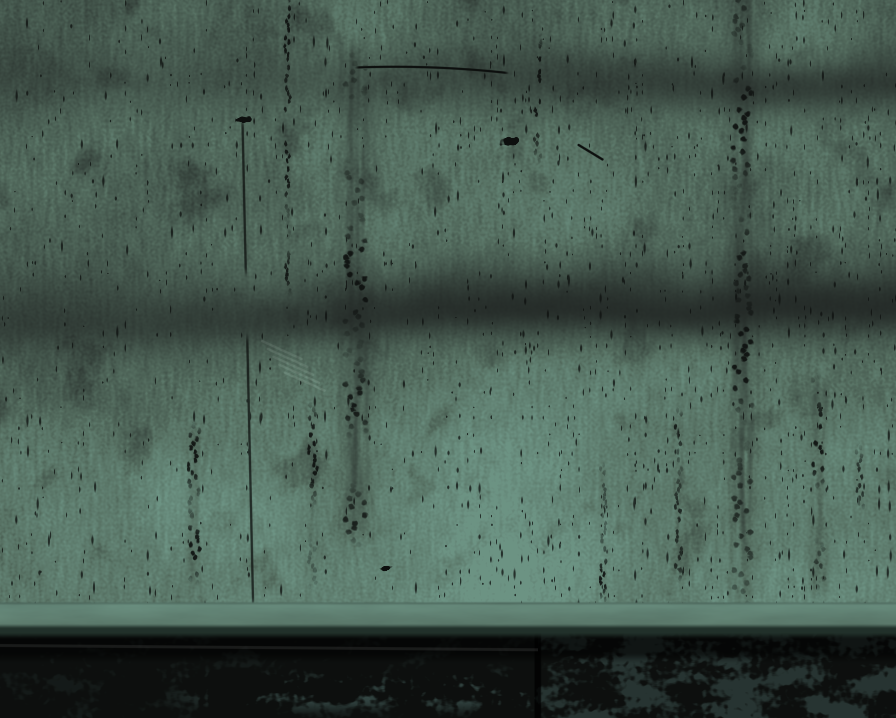
Reproduce this texture procedurally as a Shadertoy shader.

```glsl
// Weathered green metal with two soft shadow bands, a ledge and dark panels.
// Gradient noise and band profiles set the tone; cells and columns add rust.
#define SOOT vec3(0.125, 0.142, 0.135)
#define PATINA vec3(0.335, 0.435, 0.38)
#define MINT vec3(0.425, 0.575, 0.515)
#define INK vec3(0.05, 0.06, 0.055)
#define LEDGE_TOP 0.161
#define LEDGE_LOW 0.128
#define PANEL_GAP 0.749
#define MOTTLE 0.3
#define GRAIN 0.13
#define SPECKS 0.3

vec2 hash2(vec2 p) {
    vec3 q = fract(p.xyx * vec3(0.1031, 0.103, 0.0973));
    q += dot(q, q.yzx + 33.33);
    return fract((q.xx + q.yz) * q.zy);
}

float noise(vec2 p) {
    vec2 i = floor(p), f = p - i, u = f * f * (3.0 - 2.0 * f);
    float sum = 0.0;
    for (int k = 0; k < 4; k++) {
        vec2 o = vec2(k & 1, k >> 1), w = mix(1.0 - u, u, o);
        sum += w.x * w.y * dot(hash2(i + o) * 2.0 - 1.0, f - o);
    }
    return 1.4 * sum;
}

float fbm(vec2 p) {
    float sum = 0.0;
    for (float amp = 0.6; amp > 0.03; amp *= 0.5) {
        sum += amp * noise(p);
        p = mat2(1.6, 1.2, -1.2, 1.6) * p + 7.3;
    }
    return sum;
}

float span(float lo, float hi, float soft, float v) {
    return smoothstep(lo - soft, lo + soft, v) * (1.0 - smoothstep(hi - soft, hi + soft, v));
}

float ink(float d, float r, float soft) { return 1.0 - smoothstep(r, r + soft, d); }

float stroke(vec2 p, vec2 a, vec2 d, float px) {
    return ink(length(p - a - d * clamp(dot(p - a, d) / dot(d, d), 0.0, 1.0)), 0.0006, px);
}

// Small upright flecks in vertical runs
float specks(vec2 p) {
    float sum = 0.0;
    for (float i = 0.0; i < 3.0; i++) {
        vec2 g = p * vec2(65, 42) * (1.0 + 0.45 * i) + 19.0 * i;
        vec2 id = floor(g), k = hash2(id + 91.0);
        float gate = smoothstep(-0.15, 0.4, noise(id * vec2(0.43, 0.11)));
        gate *= SPECKS * mix(0.6, 1.2, smoothstep(0.3, 1.0, p.x));
        vec2 d = (g - id - 0.35 - 0.3 * hash2(id)) / vec2(0.11, 0.1 + 0.25 * k.x);
        sum += step(1.0 - gate, k.y) * ink(length(d), 0.4, 1.0);
    }
    return min(sum, 1.0);
}

// Rust columns (x, bottom, top, half width): stain and dots
vec2 rust(vec2 p) {
    vec4 cols[10] = vec4[10](
        vec4(1.034, 0.16, 1.02, 0.02), vec4(0.495, 0.25, 0.94, 0.022),
        vec4(0.4, 0.6, 1, 0.006), vec4(0.436, 0.19, 0.43, 0.009),
        vec4(0.749, 0.78, 0.94, 0.007), vec4(0.84, 0.17, 0.4, 0.006),
        vec4(0.945, 0.2, 0.42, 0.007), vec4(0.27, 0.2, 0.4, 0.012),
        vec4(1.14, 0.17, 0.47, 0.013), vec4(1.197, 0.3, 0.38, 0.008));
    vec2 sum = vec2(0), rough = 0.0015 * vec2(noise(p * 210.0), noise(p * 190.0 + 9.0));
    float streak = 0.55 + 0.8 * noise(p * vec2(130, 7));
    for (int i = 0; i < 10; i++) {
        vec4 c = cols[i];
        float dx = p.x - c.x, run = span(c.y, c.z, 0.02, p.y);
        sum.x += run * exp(-dx * dx / c.w / c.w) * streak * smoothstep(0.002, 0.022, c.w);
        run *= smoothstep(-0.35, 0.25, noise(vec2(p.y * 9.0, c.x * 57.0)));
        for (float k = 0.0; k < 2.0; k++) {
            float row = p.y * 85.0 + 0.5 * k;
            vec2 h = hash2(vec2(floor(row), 13.0 * float(i) + 5.0 * k));
            vec2 d = vec2(dx - (h.x - 0.5) * 1.3 * c.w, (fract(row) - 0.5) / 85.0) + rough;
            d /= vec2(0.0015 + 0.14 * c.w, 0.0045);
            sum.y = max(sum.y, run * step(h.y, 0.7) * ink(length(d), 0.5, 0.7));
        }
    }
    return clamp(sum, 0.0, 1.0);
}

vec3 wall(vec2 p, float px) {
    float cloud = fbm(p * 5.0), grain = noise(p * vec2(170, 28)) + noise(p * 240.0);
    vec2 glow = p - vec2(0.73, 0.28), r = rust(p);
    float tone = 0.85 - 0.16 * smoothstep(0.28, 0.5, p.y) - 0.1 * smoothstep(0.85, 1.0, p.y);
    tone += 0.16 * exp(-16.0 * dot(glow, glow)) - 0.1 * ink(p.x, 0.0, 0.5);
    tone += MOTTLE * cloud + GRAIN * grain - 0.22 * smoothstep(0.1, 0.5, fbm(p * 13.0));
    // Soft shadow bands
    vec2 band = p.y + 0.02 * cloud - vec2(0.888, mix(0.548, 0.57, smoothstep(0.1, 0.8, p.x)));
    band /= vec2(0.043, band.y > 0.0 ? 0.062 : 0.042);
    tone *= 1.0 - mix(0.3, 0.72, smoothstep(0.3, 1.15, p.x)) * exp(-band.x * band.x);
    tone *= 1.0 - mix(0.58, 0.88, smoothstep(0.1, 0.75, p.x)) * exp(-band.y * band.y);
    tone *= 1.0 - 0.55 * r.x;
    vec3 col = mix(SOOT, PATINA, clamp(tone / 0.7, 0.0, 1.0));
    col = mix(col, MINT, clamp((tone - 0.68) / 0.36, 0.0, 1.0));
    // Pale scuffs, seam, scratches and blots
    for (float i = 0.0; i < 5.0; i++)
        col += 0.06 * stroke(p, vec2(0.365, 0.525) + i * vec2(0.008, -0.011), vec2(0.055, -0.025), px);
    float seam = ink(abs(p.x - 0.356 + 0.022 * p.y), 0.0006, px);
    seam *= 0.75 * max(span(0.62, 0.83, 0.01, p.y), span(0.16, 0.53, 0.01, p.y));
    float arc = ink(abs(p.y - 0.907 + 0.35 * (p.x - 0.55) * (p.x - 0.55)), 0.0005, px);
    float marks = max(seam, arc * span(0.497, 0.706, 0.004, p.x));
    marks = max(marks, stroke(p, vec2(0.806, 0.798), vec2(0.033, -0.02), px));
    vec3 blots[3] = vec3[3](vec3(0.712, 0.803, 0.012), vec3(0.34, 0.834, 0.007), vec3(0.537, 0.208, 0.007));
    for (int i = 0; i < 3; i++)
        marks = max(marks, ink(length((p - blots[i].xy) * vec2(1, 2)) + 0.009 * noise(p * 110.0), blots[i].z, px));
    return mix(col, INK, max(marks, max(0.75 * specks(p), 0.9 * r.y)));
}

// Peeling panels, then the lit ledge above its shadow
vec3 base(vec2 p, float px) {
    float right = step(PANEL_GAP, p.x), flakes = fbm(p * vec2(14, 32)) + 0.35 * noise(p * 130.0);
    float peel = smoothstep(-0.05, 0.3, flakes + mix(-0.12, 0.08, right));
    peel *= mix(span(0.015, 0.058, 0.014, p.y) * smoothstep(0.2, 0.4, p.x) + 0.25, 0.85, right);
    vec3 col = (INK + peel * vec3(0.12, 0.17, 0.165)) * (1.0 - 0.6 * smoothstep(0.075, 0.092, p.y));
    col *= 1.0 - 0.8 * ink(abs(p.x - PANEL_GAP), 0.003, 0.003);
    col += 0.08 * (1.0 - right) * ink(abs(p.y - 0.101 + 0.008 * p.x), 0.001, px);
    col = mix(col, vec3(0.13, 0.19, 0.165), smoothstep(0.109, 0.12, p.y));
    vec3 lit = mix(PATINA, MINT, 0.45 + 0.4 * smoothstep(LEDGE_LOW, LEDGE_TOP, p.y));
    lit *= 0.96 + 0.1 * fbm(p * vec2(8, 40)) - 0.2 * ink(LEDGE_TOP - p.y, 0.0, 0.005);
    return mix(col, lit, smoothstep(LEDGE_LOW - 0.004, LEDGE_LOW + 0.004, p.y));
}

void mainImage(out vec4 fragColor, in vec2 fragCoord) {
    vec2 p = fragCoord / iResolution.y;
    float px = 1.5 / iResolution.y;
    vec3 col = mix(base(p, px), wall(p, px), smoothstep(LEDGE_TOP - px, LEDGE_TOP + px, p.y));
    fragColor = vec4(clamp(col, 0.0, 1.0), 1.0);
}
```
